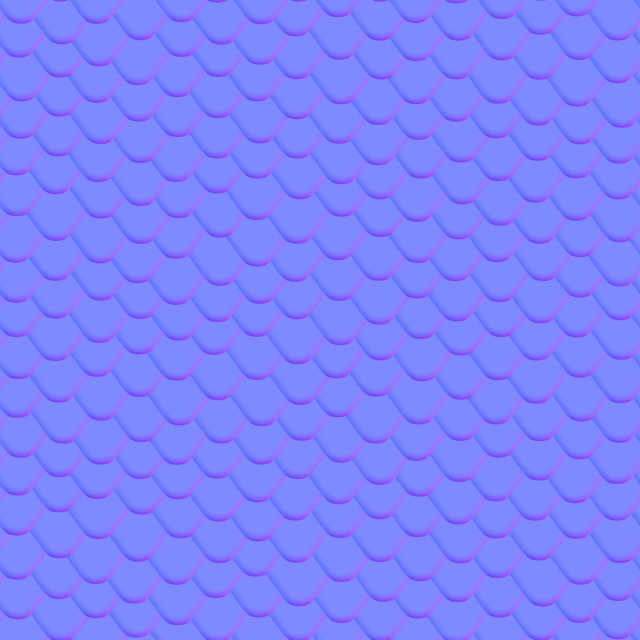
Give the GLSL for this texture map, as a three.js fragment shader.

```glsl
// Tangent-space normal map of overlapping, slightly irregular rounded scales.
varying vec2 vUv;

const float COLUMNS = 16.0;           // scale columns, and scales per column
const vec2 TIP_OFFSET = vec2(0.47, 0.48);
const float EDGE_SOFTNESS = 0.02;     // in column widths
const float BEVEL_WIDTH = 0.23;
const vec2 BASE_TILT = vec2(0.0, 0.08);

float hash(vec2 cell, float seed) {
  return fract(sin(dot(cell, vec2(127.1, 311.7)) + seed * 74.7) * 4375.85);
}

// Gradient of a noise lattice corner, wrapped to the period
vec2 cornerGradient(vec2 cell, float period, float seed) {
  float angle = 6.28319 * hash(mod(cell, period), seed);
  return vec2(cos(angle), sin(angle));
}

float gradientNoise(vec2 p, float period, float seed) {
  vec2 cell = floor(p);
  vec2 f = p - cell;
  vec2 u = f * f * f * (f * (f * 6.0 - 15.0) + 10.0);
  vec2 e = vec2(1.0, 0.0);
  float a = dot(cornerGradient(cell, period, seed), f);
  float b = dot(cornerGradient(cell + e.xy, period, seed), f - e.xy);
  float c = dot(cornerGradient(cell + e.yx, period, seed), f - e.yx);
  float d = dot(cornerGradient(cell + e.xx, period, seed), f - e.xx);
  return mix(mix(a, b, u.x), mix(c, d, u.x), u.y);
}

float smoothMax(float a, float b, float k) {
  float h = max(k - abs(a - b), 0.0) / k;
  return max(a, b) + 0.25 * k * h * h;
}

// Height of the lower rim above the tip: shallow bowl with straight flanks
float rimHeight(float x) {
  return smoothMax(0.86 * x * x, 1.4 * (abs(x) - 0.26), 0.12);
}

// Tip of a scale, shifted by wrapping noise
vec2 scaleTip(vec2 id) {
  vec2 tip = vec2(id.x, 0.5 * id.y) + TIP_OFFSET;
  vec2 p = 0.5 * tip;
  float period = 0.5 * COLUMNS;
  vec2 shift = vec2(gradientNoise(p, period, 1.0), gradientNoise(p, period, 2.0));
  return tip + shift * vec2(0.22, 0.36);
}

// Returns surface tilt in xy and coverage in z
vec3 scaleLayer(vec2 p) {
  float rim = rimHeight(p.x);
  float slope = (rimHeight(p.x + 0.01) - rimHeight(p.x - 0.01)) / 0.02;
  vec2 outward = normalize(vec2(slope, -1.0));
  float inside = (p.y - rim) * -outward.y;
  float bevel = pow(clamp(1.0 - inside / BEVEL_WIDTH, 0.0, 1.0), 1.8);
  float strength = mix(0.34, 0.62, smoothstep(0.55, 0.95, -outward.y));
  float coverage = smoothstep(-EDGE_SOFTNESS, EDGE_SOFTNESS, inside);
  return vec3(BASE_TILT + outward * strength * bevel, coverage);
}

void main() {
  vec2 p = vUv * COLUMNS;
  vec2 home = floor(p * vec2(1.0, 2.0));
  vec2 tilt = BASE_TILT;

  // Staggered half rows, from the lowest layer to the topmost
  for (int j = -5; j <= 1; j++) {
    for (int i = -1; i <= 1; i++) {
      vec2 id = home + vec2(float(i), float(j));
      if (mod(id.x + id.y, 2.0) < 0.5) {
        vec3 layer = scaleLayer(p - scaleTip(id));
        tilt = mix(tilt, layer.xy, layer.z);
      }
    }
  }

  vec3 normal = vec3(tilt, sqrt(max(1.0 - dot(tilt, tilt), 0.0)));
  gl_FragColor = vec4(0.5 + 0.5 * normal, 1.0);
}
```
